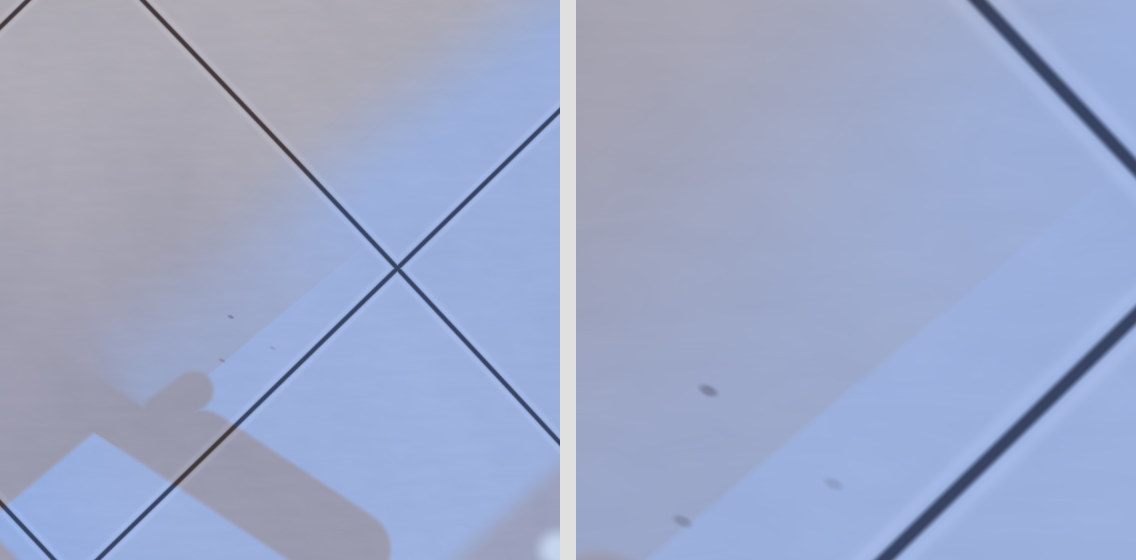
Left, the full canvas; right, a detail of the centre.
Reproduce this texture procedurally as a WebGL 1 fragment shader.

```glsl
precision highp float;
// Large square floor tiles laid diagonally, with dark joints, cool daylight and soft cast shadows.
uniform vec2 u_resolution;

// Tile grid
const float TILE = 0.803;
const vec2 CROSSING = vec2(0.7096, 0.5208);
const vec2 FALLING_NORMAL = vec2(0.729, 0.684);
const vec2 RISING_NORMAL = vec2(-0.697, 0.717);
const float LENS_BEND = 0.009;
const float JOINT_CORE = 0.0016;
const float JOINT_EDGE = 0.0062;
const float HALO_WIDTH = 0.0045;

// Daylight and shadow layout
const vec2 EDGE_POINT = vec2(0.39, 0.349);
const vec2 EDGE_DIR = vec2(0.766, 0.642);
const vec2 BAR_POINT = vec2(0.163, 0.232);
const vec2 BAR_DIR = vec2(0.835, -0.55);
const float EDGE_SOFT = 0.006;
const float PATCH_SHIFT = 0.05;
const float PENUMBRA = 0.58;

// Colours
const vec3 SHADE_HIGH = vec3(0.685, 0.675, 0.71);
const vec3 SHADE_LOW = vec3(0.605, 0.605, 0.685);
const vec3 DAYLIGHT = vec3(0.607, 0.69, 0.867);
const vec3 DAYLIGHT_DEEP = vec3(0.575, 0.675, 0.875);
const vec3 JOINT_WARM = vec3(0.23, 0.19, 0.20);
const vec3 JOINT_COOL = vec3(0.19, 0.23, 0.35);
const vec3 GLARE = vec3(0.79, 0.86, 0.95);
const vec3 SPECK = vec3(0.42, 0.43, 0.54);

// Signed distance to a box with rounded corners
float roundedBox(vec2 p, vec2 low, vec2 high, float radius) {
  vec2 q = abs(p - 0.5 * (low + high)) - 0.5 * (high - low) + radius;
  return length(max(q, 0.0)) + min(max(q.x, q.y), 0.0) - radius;
}

// Signed distance to a capsule
float capsule(vec2 p, vec2 a, vec2 b, float radius) {
  vec2 ab = b - a;
  float h = clamp(dot(p - a, ab) / dot(ab, ab), 0.0, 1.0);
  return length(p - a - ab * h) - radius;
}

// Layered, warped sines in the range -1 to 1
float mottle(vec2 p) {
  float sum = 0.0;
  float weight = 0.5;
  for (int i = 0; i < 5; i++) {
    p = mat2(0.8, 0.6, -0.6, 0.8) * p * 1.7 + 1.3;
    p += 0.6 * sin(p.yx * 1.1);
    sum += weight * sin(p.x) * sin(p.y);
    weight *= 0.62;
  }
  return sum;
}

// Amount of daylight reaching the floor, 0 to 1
float daylight(vec2 uv, float soft) {
  vec2 fromEdge = uv - EDGE_POINT;
  float depth = dot(fromEdge, vec2(EDGE_DIR.y, -EDGE_DIR.x));
  float along = dot(fromEdge, EDGE_DIR);
  vec2 fromBar = uv - BAR_POINT;
  vec2 bar = vec2(dot(fromBar, BAR_DIR), dot(fromBar, vec2(-BAR_DIR.y, BAR_DIR.x)));

  // Broad penumbra, fading into full light towards the upper right
  float haze = smoothstep(-0.26, -0.03, depth) * smoothstep(-0.22, -0.12, along);
  haze *= mix(PENUMBRA, 1.0, smoothstep(0.08, 0.42, along));
  float crisp = smoothstep(-soft, soft, depth + PATCH_SHIFT * step(bar.y, 0.0));
  float light = max(haze, crisp);

  // Stepped bar with a short stub
  float blocker = roundedBox(bar, vec2(0.11, 0.0), vec2(0.575, 0.148), 0.07);
  blocker = min(blocker, roundedBox(bar, vec2(-0.5, 0.0), vec2(0.25, 0.085), 0.0));
  blocker = min(blocker, capsule(uv, vec2(0.29, 0.262), vec2(0.346, 0.303), 0.035));
  light *= smoothstep(-soft, soft, blocker);

  // Shaded lower corners
  float corner = dot(uv - vec2(0.8, 0.0), vec2(0.669, -0.743));
  light *= 1.0 - 0.72 * smoothstep(-0.02, 0.035, corner);
  return light * smoothstep(0.015, 0.033, dot(uv, vec2(0.707)));
}

void main() {
  float side = min(u_resolution.x, u_resolution.y);
  vec2 uv = gl_FragCoord.xy / side;
  float pixel = 1.0 / side;

  // Floor surface
  float light = daylight(uv, max(EDGE_SOFT, pixel));
  vec3 shade = mix(SHADE_LOW, SHADE_HIGH, smoothstep(0.15, 1.05, uv.y - 0.1 * uv.x));
  vec3 lit = mix(DAYLIGHT_DEEP, DAYLIGHT, smoothstep(0.0, 0.35, uv.x + 0.5 * uv.y));
  vec3 color = mix(shade, lit, light);
  color += 0.014 * mottle(uv * 4.0) * mix(vec3(1.0, 0.9, 0.75), vec3(0.8), light);
  color += 0.007 * mottle(vec2(uv.x + 0.25 * uv.y, 3.0 * uv.y) * 22.0);
  color = mix(color, GLARE, 0.9 * smoothstep(0.05, 0.01, length(uv - vec2(0.995, 0.018))));

  // Small scattered specks
  for (int i = 0; i < 3; i++) {
    float turn = 2.0 + 2.0 * float(i);
    vec2 center = vec2(0.43, 0.395) + (0.043 + 0.008 * float(i)) * vec2(cos(turn), sin(turn));
    float r = length((uv - center) * vec2(1.0, 1.7) + vec2(0.0, 0.5) * (uv.x - center.x));
    color = mix(color, SPECK, (0.65 - 0.2 * float(i)) * smoothstep(0.008, 0.002, r));
  }

  // Joints with a faint bright rim
  vec2 grid = vec2(dot(uv - CROSSING, FALLING_NORMAL), dot(uv - CROSSING, RISING_NORMAL));
  grid.x += LENS_BEND * grid.y * grid.y;
  vec2 gap = abs(mod(grid + 0.5 * TILE, TILE) - 0.5 * TILE);
  float joint = min(gap.x, gap.y);
  float rim = (joint - 0.010) / HALO_WIDTH;
  color += 0.035 * exp(-rim * rim);
  vec3 jointColor = mix(JOINT_WARM, JOINT_COOL, smoothstep(0.1, 0.8, light));
  float cover = 1.0 - smoothstep(JOINT_CORE, max(JOINT_EDGE, JOINT_CORE + pixel), joint);
  color = mix(color, jointColor, 0.93 * cover);

  gl_FragColor = vec4(clamp(color, 0.0, 1.0), 1.0);
}
```
